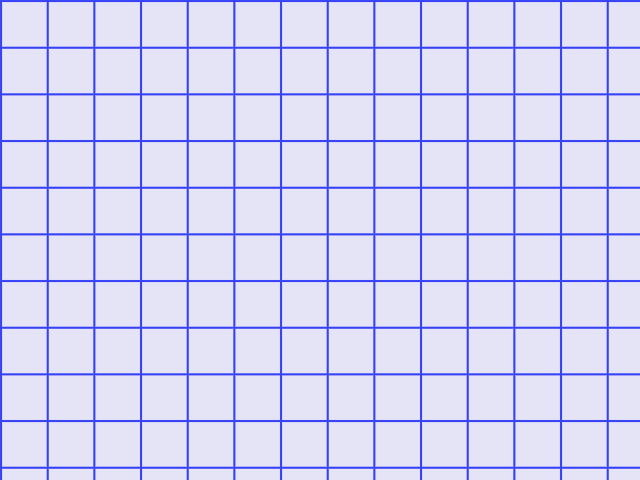
Write a WebGL 1 fragment shader that draws this pattern.

```glsl
precision highp float;

uniform vec2 u_resolution;

// Lengths are fractions of the canvas height.
const float CELL_SIZE = 7.0 / 72.0;
const float LINE_WIDTH = 0.00434;
const float EDGE_PIXELS = 0.65;
const vec3 PAPER_COLOR = vec3(0.896, 0.896, 0.966);
const vec3 LINE_COLOR = vec3(0.21, 0.25, 0.97);

// Distance on each axis to the nearest line center.
vec2 gridDistance(vec2 p) {
    vec2 fromCenter = p - 0.5 * LINE_WIDTH;
    return abs(fract(fromCenter / CELL_SIZE + 0.5) - 0.5) * CELL_SIZE;
}

// Soft coverage of a line, from its distance field.
float lineCoverage(float dist, float softness) {
    float halfWidth = 0.5 * LINE_WIDTH;
    return 1.0 - smoothstep(halfWidth - softness, halfWidth + softness, dist);
}

void main() {
    // The grid is anchored at the upper left corner.
    vec2 fromTopLeft = vec2(gl_FragCoord.x, u_resolution.y - gl_FragCoord.y);
    vec2 p = fromTopLeft / u_resolution.y;
    float softness = EDGE_PIXELS / u_resolution.y;

    vec2 d = gridDistance(p);
    float ink = lineCoverage(min(d.x, d.y), softness);

    gl_FragColor = vec4(mix(PAPER_COLOR, LINE_COLOR, ink), 1.0);
}
```
